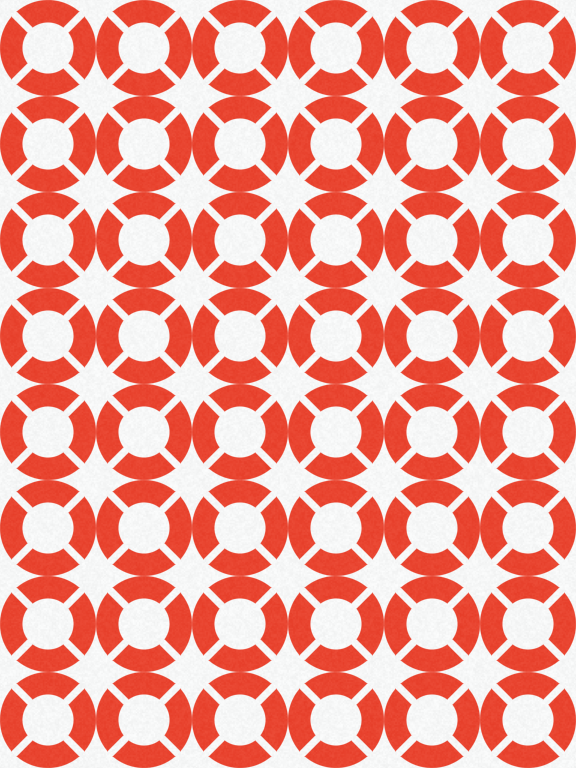
A WebGL 2 fragment shader for this pattern:

```glsl
#version 300 es
precision highp float;

uniform vec2 u_resolution;
out vec4 fragColor;

// Layout, lengths in units of one repeat
const vec2 REPEATS = vec2(6.0, 8.0);
const float OUTER_RADIUS = 0.5;
const float INNER_RADIUS = 0.266;
const float GAP_WIDTH = 0.077;

// Colours and paper grain
const vec3 PAPER = vec3(0.965, 0.969, 0.969);
const vec3 RED = vec3(0.912, 0.268, 0.187);
const vec3 PAPER_GRAIN = vec3(0.055);
const vec3 RED_GRAIN = vec3(0.025, 0.065, 0.065);
const float FINE_GRAIN = 64.0;    // grains per repeat
const float COARSE_GRAIN = 32.0;
const float COARSE_SHARE = 0.35;

float hash(vec2 p) {
    return fract(sin(dot(p, vec2(12.9898, 78.233))) * 43758.5453);
}

// Value noise that wraps after the given period
float wrapNoise(vec2 p, vec2 period) {
    vec2 cell = floor(p);
    vec2 f = fract(p);
    f = f * f * (3.0 - 2.0 * f);
    vec2 lo = mod(cell, period);
    vec2 hi = mod(cell + 1.0, period);
    float bottom = mix(hash(lo), hash(vec2(hi.x, lo.y)), f.x);
    float top = mix(hash(vec2(lo.x, hi.y)), hash(hi), f.x);
    return mix(bottom, top, f.y);
}

// Ring cut into four arcs along both diagonals
float ringDistance(vec2 p) {
    float r = length(p);
    float ring = max(r - OUTER_RADIUS, INNER_RADIUS - r);
    float diagonal = abs(abs(p.x) - abs(p.y)) * inversesqrt(2.0);
    return max(ring, 0.5 * GAP_WIDTH - diagonal);
}

void main() {
    vec2 p = gl_FragCoord.xy / u_resolution * REPEATS;
    vec2 pixelSize = REPEATS / u_resolution;
    float edge = max(pixelSize.x, pixelSize.y);

    float d = ringDistance(fract(p) - 0.5);
    float ink = smoothstep(0.75 * edge, -0.75 * edge, d);

    // Fine speckle over softer mottling
    float fine = wrapNoise(p * FINE_GRAIN, REPEATS * FINE_GRAIN);
    float coarse = wrapNoise(p * COARSE_GRAIN, REPEATS * COARSE_GRAIN);
    float grain = mix(fine, coarse, COARSE_SHARE) - 0.5;

    vec3 color = mix(PAPER + PAPER_GRAIN * grain, RED + RED_GRAIN * grain, ink);
    fragColor = vec4(color, 1.0);
}
```
